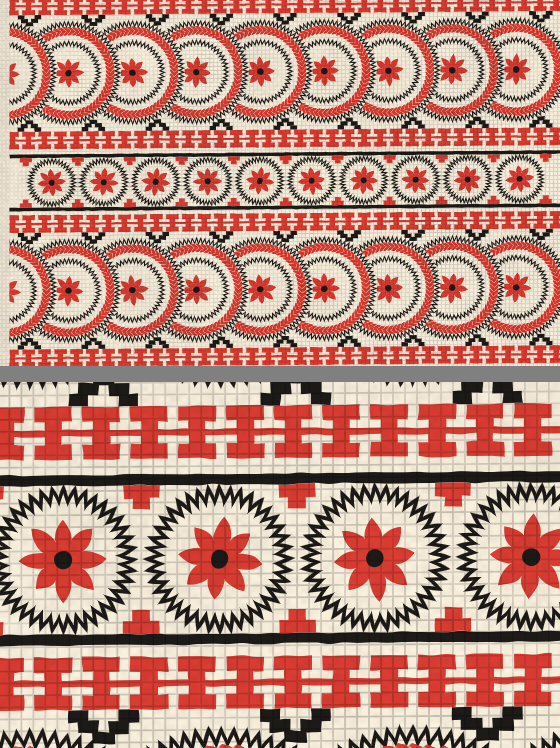
Top: the whole. Bottom: its middle third, enlarged.
Give the GLSL for this pattern, as a Shadertoy shader.

```glsl
// Cross-stitch border chart: two bands of overlapping rings, a middle band of medallions, on squared paper
#define UNITS 768.0        // design units across the canvas
#define MARGIN 13.0        // bare paper at the left
#define TILT 0.008         // slope of the printed sheet
#define CELL 5.48          // paper square
#define RING_STEP 87.7     // spacing of the large rings
#define MEDAL_STEP 71.3    // spacing of the medallions
#define WOBBLE 0.9         // unevenness of the drawn lines
#define PAPER vec3(0.945, 0.91, 0.84)
#define RED vec3(0.83, 0.23, 0.19)
#define INK vec3(0.11, 0.10, 0.09)

const float TAU = 6.2831853;
float pixelSize;

float hash(vec2 p) { return fract(sin(dot(p, vec2(127.1, 311.7))) * 43758.5453); }

float noise(vec2 p) {
    vec2 i = floor(p), f = fract(p);
    f = f * f * (3.0 - 2.0 * f);
    return mix(mix(hash(i), hash(i + vec2(1, 0)), f.x),
               mix(hash(i + vec2(0, 1)), hash(i + vec2(1, 1)), f.x), f.y);
}

float cover(float d) { return clamp(0.5 - d / pixelSize, 0.0, 1.0); }

void paint(inout vec3 col, vec3 ink, float d) { col = mix(col, ink, cover(d)); }

float box(vec2 p, vec2 halfSize) {
    vec2 q = abs(p) - halfSize;
    return max(q.x, q.y);
}

// Circular zigzag stitch
float zigzag(vec2 p, float radius, float amp, float teeth) {
    float wave = abs(fract(atan(p.y, p.x) / TAU * teeth) - 0.5) * 4.0 - 1.0;
    float slope = 4.0 * amp * teeth / (TAU * radius);
    return abs(length(p) - radius - amp * wave) / sqrt(1.0 + slope * slope) - 0.85;
}

// Eight pointed petals around a dark eye
void flower(inout vec3 col, vec2 p, float size, float seed) {
    float sector = TAU / 8.0;
    float a = atan(p.y, p.x) + (seed - 0.5) * 0.25;
    float id = mod(round(a / sector), 8.0);
    a -= sector * round(a / sector);
    vec2 q = length(p) * vec2(cos(a), sin(a));
    float halfLen = size * (0.45 + 0.07 * hash(vec2(id, seed * 9.0)));
    float t = (q.x - halfLen - 1.5) / halfLen;
    paint(col, RED, abs(q.y) - size * 0.21 * (1.0 - t * t));
    paint(col, INK, length(p) - size * 0.22);
}

// One large ring: outer zigzag, braided band, inner zigzag and flower
void bigRing(inout vec3 col, vec2 p, float seed) {
    float r = length(p), across = r - 57.5;
    paint(col, PAPER, r - 71.5);
    paint(col, INK, zigzag(p, 67.0, 3.2, 76.0));
    float braid = abs(fract(atan(p.y, p.x) / TAU * 58.0 + abs(across) * 0.16) - 0.5);
    vec3 thread = mix(RED, PAPER, 0.5 * smoothstep(0.3, 0.48, braid));
    paint(col, thread, abs(across) - 6.2 + 3.0 * braid);
    paint(col, INK, zigzag(p, 40.5, 2.8, 48.0));
    flower(col, p, 20.0, seed);
}

// Band of overlapping rings between two rows of I-shaped stitches
void ringBand(inout vec3 col, vec2 p, float row) {
    float x = p.x - 6.3;
    float nearest = min(round(x / RING_STEP), 8.0);
    for (float back = 0.0; back < 2.0; back++) {    // left rings lie on top
        float k = nearest - back;
        bigRing(col, vec2(x - k * RING_STEP, p.y), hash(vec2(k, row)));
    }
    // Stepped black brackets
    float fromEdge = 80.0 - abs(p.y);
    float bx = abs(mod(x - 34.0 + RING_STEP * 0.5, RING_STEP) - RING_STEP * 0.5);
    float arms = box(vec2(bx - 11.5, fromEdge - 3.0), vec2(4.5, 2.9));
    float shoulders = box(vec2(bx - 7.0, fromEdge - 8.0), vec2(4.8, 2.9));
    float tip = box(vec2(bx, fromEdge - 12.8), vec2(5.0, 2.8));
    paint(col, INK, min(arms, min(shoulders, tip)));
    // I shapes joined into a border
    float period = RING_STEP / 4.0;
    vec2 q = vec2(mod(x, period) - period * 0.5, abs(abs(p.y) - 92.0));
    float serif = box(q - vec2(0.0, 8.6), vec2(8.6, 3.4));
    float stem = box(q, vec2(3.9, 9.0));
    float link = box(q, vec2(period, 1.5));
    paint(col, RED, min(min(serif, stem), link));
}

// Medallions between two black rules
void medallionBand(inout vec3 col, vec2 p) {
    float k = clamp(round((p.x - 71.0) / MEDAL_STEP), 0.0, 9.0);
    vec2 c = vec2(p.x - 71.0 - k * MEDAL_STEP, p.y);
    paint(col, INK, zigzag(c, 29.5, 2.9, 40.0));
    flower(col, c, 18.5, hash(vec2(k, 5.0)));
    // Stepped red blocks between the medallions
    vec2 q = vec2(abs(abs(c.x) - MEDAL_STEP * 0.5), 34.0 - abs(p.y));
    float steps = min(box(q - vec2(0, 3), vec2(8.2, 3)), box(q - vec2(0, 8), vec2(4, 3)));
    paint(col, RED, steps);
    paint(col, INK, abs(abs(p.y) - 36.5) - 2.4);
}

void mainImage(out vec4 fragColor, in vec2 fragCoord) {
    pixelSize = UNITS / iResolution.x;
    vec2 sheet = vec2(fragCoord.x, iResolution.y - fragCoord.y) * pixelSize;
    vec2 p = sheet + vec2(0.0, TILT * (sheet.x - UNITS * 0.5));
    vec2 drawn = p + WOBBLE * (vec2(noise(p * 0.15), noise(p * 0.15 + 40.0)) - 0.5);

    vec3 art = PAPER;
    if (drawn.y < 205.0) ringBand(art, drawn - vec2(0.0, 98.0), 1.0);
    else if (drawn.y < 289.0) medallionBand(art, drawn - vec2(0.0, 248.0));
    else ringBand(art, drawn - vec2(0.0, 396.5), 2.0);
    vec3 col = mix(PAPER * 0.97, art, cover(MARGIN - drawn.x));

    // Printed squares, then uneven ink and paper tone
    vec2 g = abs(fract(p / CELL) - 0.5) * CELL;
    float grid = max(cover(g.x - 0.4), cover(g.y - 0.4));
    col *= 1.0 - 0.16 * grid * (0.6 + 0.8 * noise(p * 0.05));
    col *= 0.96 + 0.06 * noise(p * 0.4) + 0.03 * noise(p * 0.02);
    fragColor = vec4(col, 1.0);
}
```
